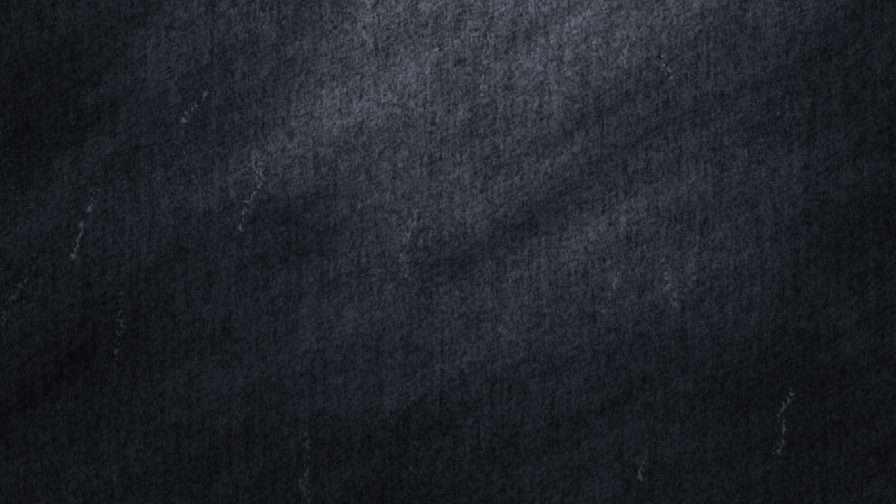
Give the GLSL for this texture, as a WebGL 1 fragment shader.

```glsl
precision highp float;

uniform vec2 u_resolution;

const vec3 SLATE_TINT = vec3(0.95, 1.0, 1.13);
const vec3 CHALK_COLOR = vec3(0.45, 0.48, 0.52);
const float BASE_LIGHT = 0.063;
const float GLOW_LIGHT = 0.192;
const int MARK_COUNT = 18;

float hash(vec2 p) {
  vec3 q = fract(vec3(p.xyx) * 0.1031);
  q += dot(q, q.yzx + 33.33);
  return fract((q.x + q.y) * q.z);
}

float noise(vec2 p) {
  vec2 cell = floor(p);
  vec2 f = fract(p);
  f = f * f * (3.0 - 2.0 * f);
  float low = mix(hash(cell), hash(cell + vec2(1.0, 0.0)), f.x);
  float high = mix(hash(cell + vec2(0.0, 1.0)), hash(cell + 1.0), f.x);
  return mix(low, high, f.y);
}

float fbm(vec2 p) {
  float sum = 0.0;
  float weight = 0.53;
  for (int i = 0; i < 4; i++) {
    sum += weight * noise(p);
    p = p * 2.03 + 17.3;
    weight *= 0.5;
  }
  return sum;
}

vec2 rotate(vec2 p, float angle) {
  float c = cos(angle);
  float s = sin(angle);
  return vec2(c * p.x + s * p.y, c * p.y - s * p.x);
}

// Soft light falling from above
float glow(vec2 uv) {
  vec2 d = (uv - vec2(0.55, 0.97)) * vec2(2.65, 1.5);
  return exp(-dot(d, d));
}

// Wiped chalk dust, in sweeps rising to the right
float smudges(vec2 p) {
  vec2 q = rotate(p, 0.62);
  q.y += 0.05 * q.x * q.x + 0.06 * noise(p * 2.5);
  float broad = fbm(q * vec2(2.2, 6.0) + 40.0);
  float streaks = fbm(q * vec2(5.0, 24.0) + 90.0);
  return 0.65 * broad + 0.35 * streaks - 0.5;
}

// Fine brush grain crossed by a faint diagonal weave, centred on zero
float grain(vec2 p) {
  p.x += 0.006 * noise(p * 9.0);
  float fine = noise(p * vec2(265.0, 110.0) + 7.0);
  float lines = noise(p * vec2(150.0, 9.0) + 31.0);
  float grit = noise(p * vec2(285.0, 260.0) + 63.0);
  float weave = noise(rotate(p, 0.5) * vec2(70.0, 230.0) + 300.0);
  return 0.28 * fine + 0.17 * lines + 0.33 * grit + 0.22 * weave - 0.5;
}

float segmentDistance(vec2 p, vec2 halfSpan) {
  float t = clamp(dot(p, halfSpan) / dot(halfSpan, halfSpan), -1.0, 1.0);
  return length(p - t * halfSpan);
}

// Faint broken scratches scattered over the board
float chalkMarks(vec2 p, float aspect) {
  float marks = 0.0;
  vec2 wobbly = p + 0.03 * (vec2(noise(p * 22.0), noise(p * 22.0 + 50.0)) - 0.5);
  for (int i = 0; i < MARK_COUNT; i++) {
    float id = float(i) + 1.0;
    vec2 center = vec2(hash(vec2(id, 3.1)) * aspect, hash(vec2(id, 8.7)));
    float angle = mix(0.9, 1.8, hash(vec2(id, 14.3)));
    float reach = mix(0.015, 0.08, hash(vec2(id, 21.9)));
    float d = segmentDistance(wobbly - center, reach * vec2(cos(angle), sin(angle)));
    float strength = mix(0.4, 1.0, hash(vec2(id, 27.5)));
    marks = max(marks, strength * (1.0 - smoothstep(0.001, 0.012, d)));
  }
  return marks * smoothstep(0.45, 0.8, noise(p * vec2(220.0, 170.0)));
}

// Loose chalk specks gathered in patches
float chalkDust(vec2 p) {
  float patches = smoothstep(0.50, 0.75, fbm(p * 6.0 + 120.0));
  float specks = smoothstep(0.80, 0.97, noise(p * vec2(210.0, 180.0) + 200.0));
  return specks * mix(0.1, 0.8, patches);
}

void main() {
  vec2 uv = gl_FragCoord.xy / u_resolution;
  float aspect = u_resolution.x / u_resolution.y;
  vec2 p = vec2(uv.x * aspect, uv.y);

  float light = glow(uv);
  float level = BASE_LIGHT + GLOW_LIGHT * light;
  level *= 1.0 + 1.3 * smudges(p);
  level *= 1.0 + 1.45 * grain(p);

  vec3 color = level * SLATE_TINT + vec3(0.002, 0.0, 0.005);
  float chalk = 0.75 * chalkMarks(p, aspect) + 0.4 * chalkDust(p);
  color = mix(color, CHALK_COLOR, clamp(chalk * (0.45 + 0.55 * light), 0.0, 1.0));
  gl_FragColor = vec4(color, 1.0);
}
```
